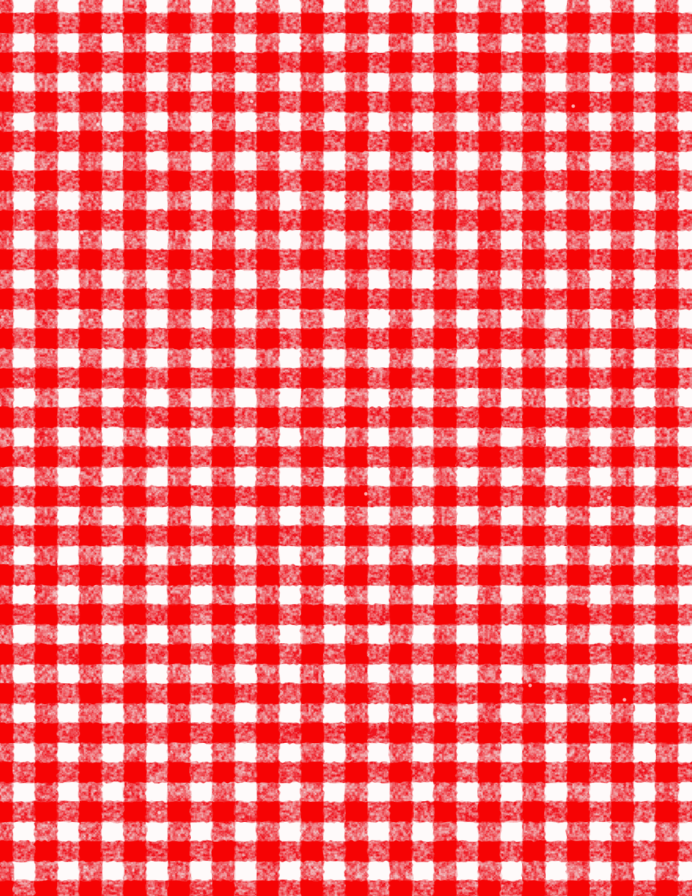
Write a Shadertoy shader that draws this pattern.

```glsl
// Red and white gingham cloth with grainy pink half-tone checks.

const vec2  REPEATS      = vec2(15.61, 22.72);  // checks across and down
const vec2  PHASE        = vec2(0.041, 0.136);  // red stripe centre, in repeats
const vec2  STRIPE_WIDTH = vec2(0.515, 0.52);   // red share of each repeat
const float EDGE_SOFT    = 0.03;                // edge blur, in repeats
const float EDGE_WOBBLE  = 0.025;               // edge unevenness, in repeats
const float GRAIN_SCALE  = 350.0;               // grains per canvas height
const float GRAIN_AMOUNT = 0.82;
const float BLOTCH_SCALE = 42.0;
const float BLOTCH_AMOUNT = 0.09;
const float WARP_TONE    = 0.41;                // paleness of vertical pink
const float WEFT_TONE    = 0.37;                // paleness of horizontal pink
const float SPECK_SCALE  = 48.0;
const float SPECK_CHANCE = 0.004;
const float CREASE_HEIGHT = 0.186;
const float CREASE_DEPTH = 0.13;
const vec3  RED   = vec3(0.965, 0.012, 0.015);
const vec3  WHITE = vec3(0.995, 0.980, 0.980);

float hash(vec2 p) {
    return fract(sin(dot(p, vec2(127.1, 311.7))) * 43758.5453);
}

float valueNoise(vec2 p) {
    vec2 cell = floor(p);
    vec2 f = fract(p);
    f = f * f * (3.0 - 2.0 * f);
    float low  = mix(hash(cell), hash(cell + vec2(1.0, 0.0)), f.x);
    float high = mix(hash(cell + vec2(0.0, 1.0)), hash(cell + 1.0), f.x);
    return mix(low, high, f.y);
}

// Red coverage of the vertical (x) and horizontal (y) stripes
vec2 stripes(vec2 uv, vec2 wobble) {
    vec2 fromCentre = abs(fract(uv * REPEATS - PHASE + 0.5) - 0.5);
    vec2 edge = fromCentre - 0.5 * STRIPE_WIDTH + wobble;
    vec2 blur = max(vec2(EDGE_SOFT), 0.7 * REPEATS / iResolution.xy);
    return 1.0 - smoothstep(-blur, blur, edge);
}

// Fine two-layer grain stretched along the thread direction
float grain(vec2 p, vec2 stretch) {
    float coarse = valueNoise(p * GRAIN_SCALE * stretch);
    float fine = valueNoise(p * GRAIN_SCALE * 1.63 + 17.0);
    return 0.65 * coarse + 0.35 * fine - 0.5;
}

vec3 pink(float tone) {
    tone = clamp(tone, 0.08, 0.85);
    return vec3(0.94, tone, tone + 0.04 * (1.0 - tone));
}

// Rare pale flecks where the print is missing
float specks(vec2 p) {
    vec2 q = p * SPECK_SCALE;
    vec2 cell = floor(q);
    vec2 centre = 0.25 + 0.5 * vec2(hash(cell + 3.1), hash(cell + 8.7));
    float present = step(hash(cell + 21.0), SPECK_CHANCE);
    float soft = SPECK_SCALE / iResolution.y;
    float dist = length(fract(q) - centre);
    return present * (1.0 - smoothstep(0.09 - soft, 0.09 + soft, dist));
}

// Faint dark fold across part of the cloth
float crease(vec2 uv) {
    float offset = (uv.y - CREASE_HEIGHT) / 0.006;
    float span = smoothstep(0.28, 0.38, uv.x) * (1.0 - smoothstep(0.58, 0.7, uv.x));
    return span * exp(-offset * offset);
}

void mainImage(out vec4 fragColor, in vec2 fragCoord) {
    vec2 uv = fragCoord / iResolution.xy;
    vec2 p = fragCoord / iResolution.y;

    // Stripe edges, slightly ragged
    vec2 ragged = vec2(valueNoise(p * 260.0), valueNoise(p * 260.0 + 51.0)) - 0.5;
    vec2 red = stripes(uv, 2.0 * EDGE_WOBBLE * ragged);

    // Tone of the half-covered checks
    float shade = BLOTCH_AMOUNT * (valueNoise(p * BLOTCH_SCALE) - 0.5);
    shade -= CREASE_DEPTH * crease(uv);
    vec3 warp = pink(WARP_TONE + shade + GRAIN_AMOUNT * grain(p, vec2(1.0, 0.8)));
    vec3 weft = pink(WEFT_TONE + shade + GRAIN_AMOUNT * grain(p + 2.3, vec2(0.8, 1.0)));

    // Weave the two stripe sets
    vec3 paleRow = mix(WHITE, warp, red.x);
    vec3 redRow = mix(weft, RED, red.x);
    vec3 colour = mix(paleRow, redRow, red.y);

    // Wear
    colour = mix(colour, WHITE, 0.7 * specks(p));
    fragColor = vec4(colour, 1.0);
}
```
